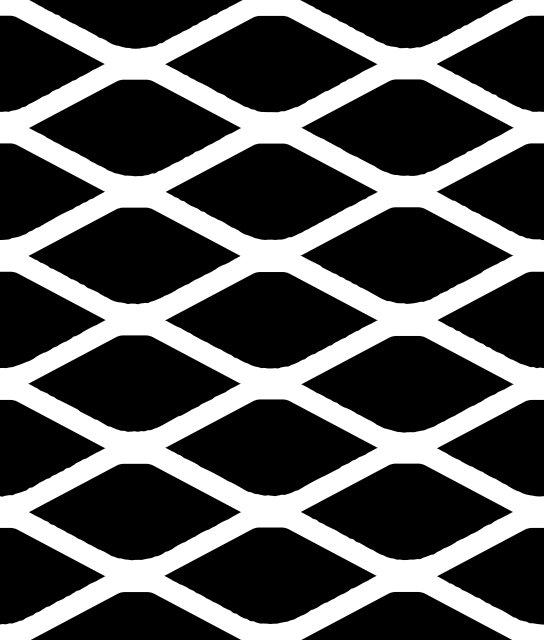
This pattern is drawn by a WebGL 2 fragment shader. Its source:

```glsl
#version 300 es
precision highp float;

uniform vec2 u_resolution;
out vec4 fragColor;

// Lengths are fractions of the canvas height
const vec2 REPEATS = vec2(2.0, 5.0);
const vec2 CELL_SIZE = vec2(0.4258, 0.2);
const float HALF_WIDTH = 0.166;
const float SLOPE = 0.53;
const float TOP_HEIGHT = 0.0755;
const float BOTTOM_HEIGHT = 0.0749;
const float TOP_ROUNDING = 0.003;
const float BOTTOM_ROUNDING = 0.0105;
const float JITTER = 0.0013;
const float ROUGHNESS = 0.0013;
const float ROUGH_FREQUENCY = 190.0;
const vec3 METAL = vec3(1.0);
const vec3 HOLE = vec3(0.0);

float hash(vec3 p) {
    p = fract(p * vec3(0.1031, 0.1137, 0.0973));
    p += dot(p, p.yzx + 33.33);
    return fract((p.x + p.y) * p.z);
}

// One-dimensional value noise, unique to each hole
float edgeNoise(float x, float seed) {
    float i = floor(x);
    float f = fract(x);
    f = f * f * (3.0 - 2.0 * f);
    return mix(hash(vec3(i, seed, 5.0)), hash(vec3(i + 1.0, seed, 5.0)), f) - 0.5;
}

float smoothMin(float a, float b, float k) {
    float h = max(k - abs(a - b), 0.0) / k;
    return min(a, b) - 0.25 * h * h * k;
}

// Depth inside a hole: crisp flat top, rounded bottom
float holeDepth(vec2 p) {
    bool upper = p.y > 0.0;
    float height = upper ? TOP_HEIGHT : BOTTOM_HEIGHT;
    float rounding = upper ? TOP_ROUNDING : BOTTOM_ROUNDING;
    float slant = (SLOPE * (HALF_WIDTH - abs(p.x)) - abs(p.y)) / sqrt(1.0 + SLOPE * SLOPE);
    return smoothMin(slant, height - abs(p.y), rounding);
}

// Grid of holes with wrapped ids, small offsets and ragged lower edges
float holeGrid(vec2 uv, vec2 shift, float layer) {
    vec2 cell = uv * REPEATS + shift;
    vec2 id = mod(floor(cell), REPEATS);
    float seed = id.x + REPEATS.x * id.y + 10.0 * layer + 1.0;
    vec2 offset = vec2(hash(vec3(seed, 3.0, 17.0)), hash(vec3(seed, 11.0, 29.0))) - 0.5;
    vec2 p = (fract(cell) - 0.5) * CELL_SIZE - offset * vec2(2.0, 1.0) * JITTER;
    float lower = 1.0 - smoothstep(-0.012, -0.002, p.y);
    float rough = ROUGHNESS * lower * edgeNoise(p.x * ROUGH_FREQUENCY + 100.0, seed);
    return holeDepth(p) + rough;
}

void main() {
    vec2 uv = gl_FragCoord.xy / u_resolution;
    float pixel = 1.0 / u_resolution.y;

    // Two grids staggered by half a cell
    float depth = max(holeGrid(uv, vec2(0.003, 0.5), 0.0),
                      holeGrid(uv, vec2(0.503, 0.0), 1.0));
    float opening = clamp(depth / pixel + 0.5, 0.0, 1.0);
    fragColor = vec4(mix(METAL, HOLE, opening), 1.0);
}
```
